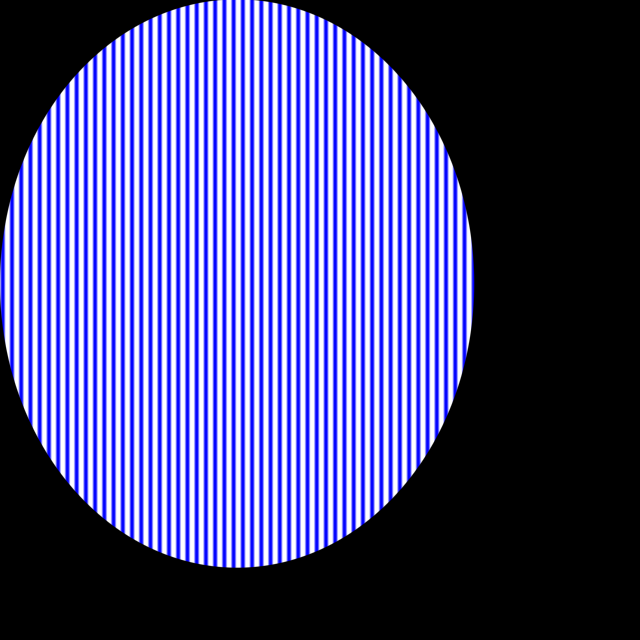
Write a three.js fragment shader that draws this background.

```glsl
// A tall ellipse on black, filled with fine vertical blue and white stripes.
// The ellipse is an approximate signed distance; the stripes are one repeated
// soft-edged profile measured from the middle of each blue line.

#define ELLIPSE_CENTER vec2(0.3705, 0.5570)
#define ELLIPSE_RADII vec2(0.3705, 0.4440)
#define EDGE_SOFTNESS 0.0012
#define STRIPE_PERIOD 0.01443
#define STRIPE_OFFSET 0.0043
#define BLUE_CORE 0.05
#define WHITE_START 0.37
#define BACKGROUND vec3(0.0)
#define STRIPE_BLUE vec3(0.01, 0.01, 1.0)
#define STRIPE_WHITE vec3(1.0)

varying vec2 vUv;

// Approximate signed distance to an ellipse, negative inside
float ellipseDistance(vec2 p, vec2 radii) {
  float scaled = length(p / radii);
  float slope = length(p / (radii * radii));
  return scaled * (scaled - 1.0) / max(slope, 1e-4);
}

// Stripe colour from the distance to the nearest blue line, in periods
vec3 stripeColor(float x) {
  float phase = (x - STRIPE_OFFSET) / STRIPE_PERIOD;
  float fromLine = abs(fract(phase + 0.5) - 0.5);
  return mix(STRIPE_BLUE, STRIPE_WHITE, smoothstep(BLUE_CORE, WHITE_START, fromLine));
}

void main() {
  float d = ellipseDistance(vUv - ELLIPSE_CENTER, ELLIPSE_RADII);
  float inside = 1.0 - smoothstep(-EDGE_SOFTNESS, EDGE_SOFTNESS, d);
  gl_FragColor = vec4(mix(BACKGROUND, stripeColor(vUv.x), inside), 1.0);
}
```
